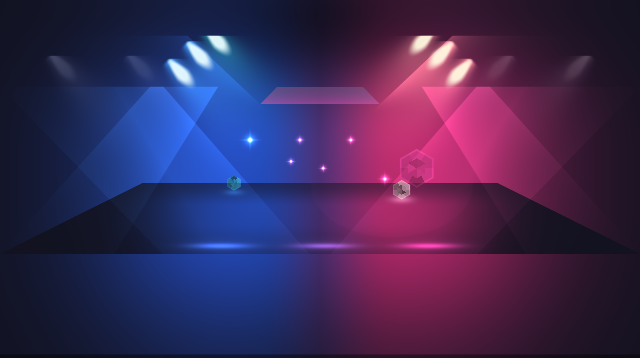
A Shadertoy shader for this background:

```glsl
// Empty show stage lit by blue and magenta spotlights, with crystals and sparkles.

// x is centred, y runs 0..1 upward, both in canvas heights
const float ASPECT = 1.786;
const float FLOOR_BACK = 0.488, FLOOR_FRONT = 0.291;
const float BACK_HALF = 0.497, FRONT_HALF = 0.893;
const float BEAM_TOP = 0.758, PANEL_BOTTOM = 0.709;
const float SECTOR = 1.0471976;
const vec2 LAMP_DIR = vec2(-0.68, -0.733);
const vec3 NIGHT = vec3(0.07, 0.07, 0.125);
const vec3 BLUE = vec3(0.14, 0.29, 0.74);
const vec3 MAGENTA = vec3(0.72, 0.16, 0.42);
const vec3 BLUE_BEAM = vec3(0.22, 0.53, 0.95);
const vec3 PINK_BEAM = vec3(0.95, 0.30, 0.58);
const vec3 COOL_LAMP = vec3(0.25, 0.72, 0.95);
const vec3 WARM_LAMP = vec3(1.0, 0.70, 0.58);

float soft; // edge smoothing width

float below(float edge, float v) { return 1.0 - smoothstep(edge - soft, edge + soft, v); }

float band(float t) { return below(0.0, -t) * below(1.0, t); }

float hash(vec2 p) {
    vec3 q = fract(p.xyx * 0.1031);
    q += dot(q, q.yzx + 33.33);
    return fract((q.x + q.y) * q.z);
}

float blob(vec2 p, vec2 size) { p /= size; return exp(-dot(p, p)); }

// Slanted band: outer and inner x at the top, then at the floor front
float beam(vec2 m, vec4 span) {
    float t = (BEAM_TOP - m.y) / (BEAM_TOP - FLOOR_FRONT);
    vec2 side = mix(span.xy, span.zw, t);
    float inside = below(side.x, m.x) * below(-side.y, -m.x) * band(t);
    float rim = exp(-abs(side.x - m.x) * 14.0) + exp(-abs(m.x - side.y) * 14.0);
    return inside * (0.45 + 0.5 * rim) * (1.0 - 0.65 * t);
}

// Lamp with tip xy, cut height z and power w; returns core and haze
vec2 lamp(vec2 m, vec4 l) {
    vec2 q = m - l.xy;
    float t = max(dot(q, LAMP_DIR), 0.0);
    float s = dot(q, vec2(-LAMP_DIR.y, LAMP_DIR.x));
    float haze = blob(vec2(s, 0.0), vec2(0.014 + 0.24 * t)) * exp(-t / 0.10);
    float drop = length(vec2((t - 0.05) / 0.058, s / (0.009 + 0.22 * min(t, 0.065))));
    float core = 1.0 - smoothstep(0.45, 1.15, drop);
    return below(l.z, m.y) * smoothstep(0.0, 0.012, t) * l.w * vec2(core, haze);
}

// Hexagonal crystal with hashed facet shades
void addCrystal(inout vec3 col, vec2 p, float radius, float seed, vec3 tint, float opacity) {
    float angle = atan(p.x, p.y) / SECTOR + 6.0;
    float d = length(p) * cos((fract(angle) - 0.5) * SECTOR) / (radius * 0.866);
    float ring = step(0.52, d);
    float facet = hash(vec2(mod(floor(angle + 0.5 * ring), 6.0), ring) + seed);
    float shade = 0.3 + 0.6 * facet + 0.25 * smoothstep(0.86, 0.97, d);
    col = mix(col, tint * shade, below(radius, d * radius) * opacity);
}

void mainImage(out vec4 fragColor, in vec2 fragCoord) {
    vec2 uv = fragCoord / iResolution.xy;
    vec2 p = vec2((uv.x - 0.5) * ASPECT, uv.y);
    vec2 m = vec2(abs(p.x), p.y);
    soft = 0.8 / iResolution.y;
    float warm = smoothstep(-0.17, 0.20, p.x);

    // Backdrop glow
    float rise = mix(1.0, 0.24, smoothstep(0.58, 1.0, p.y));
    rise *= mix(0.30, 1.0, smoothstep(-0.08, 0.42, p.y));
    float spread = blob(vec2(m.x - 0.24, 0.0), vec2(0.39));
    vec3 col = mix(NIGHT, mix(BLUE, MAGENTA, warm), spread * rise);
    col *= 1.0 - 0.35 * blob(p - vec2(0.0, 0.93), vec2(0.2, 0.14));

    // Floor, darker toward its back edge and its sides
    float depth = (FLOOR_BACK - p.y) / (FLOOR_BACK - FLOOR_FRONT);
    float onFloor = band(depth) * below(mix(BACK_HALF, FRONT_HALF, depth), m.x);
    float sheen = 0.86 * exp(-pow(m.x / 0.48, 4.0)) * mix(0.5, 1.0, smoothstep(0.0, 0.35, depth));
    sheen *= 1.0 - 0.3 * smoothstep(0.55, 1.0, depth);
    col = mix(col, mix(NIGHT, col, sheen), onFloor);
    float pool = length((p - vec2(0.20, 0.48)) / vec2(0.23, 0.145));
    col += onFloor * 0.035 * (1.0 - smoothstep(0.96, 1.0, pool)) * MAGENTA;

    // Crossing light beams
    float rays = beam(m, vec4(0.893, 0.574, 0.440, 0.284))
               + beam(m, vec4(0.474, 0.284, 0.893, 0.574))
               + beam(m, vec4(0.574, 0.437, 0.284, 0.030));
    rays *= (1.0 - smoothstep(0.25, 0.95, m.x)) * mix(0.24, 0.13, onFloor);
    col += rays * mix(BLUE_BEAM, PINK_BEAM, warm);

    // Hanging panel and slanted ceiling edge
    float drop = (BEAM_TOP - p.y) / (BEAM_TOP - PANEL_BOTTOM);
    float panel = band(drop) * below(mix(0.119, 0.167, drop), m.x);
    col = mix(col, mix(vec3(0.43, 0.29, 0.49), vec3(0.70, 0.28, 0.62), drop * drop), panel * 0.72);
    float slant = m.x - 0.167 - (p.y - PANEL_BOTTOM) * 1.06;
    float ceiling = below(0.0, -slant) * exp(-max(slant, 0.0) / 0.07)
                  * below(0.90, p.y) * smoothstep(0.68, 0.78, p.y);
    col += ceiling * mix(vec3(0.03, 0.08, 0.16), vec3(0.30, 0.16, 0.16), warm);

    // Mirrored spotlights, the last two dim
    vec4 lamps[5] = vec4[5](vec4(0.325, 0.928, 0.90, 1.0), vec4(0.374, 0.886, 0.885, 1.0),
        vec4(0.426, 0.837, 0.836, 1.0), vec4(0.755, 0.853, 0.844, 0.32),
        vec4(0.538, 0.853, 0.844, 0.24));
    for (int i = 0; i < 5; i++) {
        vec2 light = lamp(m, lamps[i]);
        vec3 cool = i == 0 ? vec3(0.10, 0.85, 0.65) : COOL_LAMP;
        vec3 tint = mix(cool, WARM_LAMP, warm);
        if (i > 2) { tint = mix(tint, vec3(0.75, 0.62, 0.80), 0.8); light.x *= 0.25; }
        col += light.y * tint * 0.75;
        col = mix(col, mix(vec3(0.93, 1.0, 1.0), vec3(1.0, 0.98, 0.88), warm), light.x * 0.92);
    }

    // Streaks along the floor front
    for (float k = 0.0; k < 3.0; k++) {
        vec2 q = p - vec2(-0.277 + 0.291 * k, 0.313);
        float streak = 0.55 * blob(q, vec2(0.075, 0.007)) + 0.12 * blob(q, vec2(0.11, 0.02));
        col += mix(vec3(0.30, 0.48, 1.0), vec3(0.95, 0.25, 0.70), k * 0.5) * streak * onFloor;
    }

    // Crystals, two with floor reflections
    col += 0.22 * blob(p - vec2(-0.24, 0.463), vec2(0.025, 0.008)) * COOL_LAMP;
    col += 0.28 * blob(p - vec2(0.228, 0.443), vec2(0.03, 0.010));
    addCrystal(col, p - vec2(0.270, 0.530), 0.054, 3.0, vec3(1.0, 0.30, 0.68), 0.55);
    addCrystal(col, p - vec2(-0.240, 0.489), 0.021, 7.0, vec3(0.25, 0.75, 0.88), 0.75);
    addCrystal(col, p - vec2(0.228, 0.470), 0.027, 11.0, vec3(0.95, 0.78, 0.82), 0.75);

    // Sparkles: place and size
    vec3 sparkles[6] = vec3[6](vec3(-0.195, 0.609, 1.6), vec3(-0.056, 0.609, 0.9),
        vec3(0.086, 0.609, 0.9), vec3(-0.081, 0.549, 0.8), vec3(0.009, 0.530, 0.8),
        vec3(0.181, 0.500, 1.1));
    for (int i = 0; i < 6; i++) {
        vec2 q = (p - sparkles[i].xy) / sparkles[i].z;
        vec3 tint = mix(BLUE_BEAM, vec3(1.0, 0.35, 0.80), smoothstep(-0.19, -0.03, p.x));
        float flare = blob(q, vec2(0.012, 0.0016)) + blob(q, vec2(0.0016, 0.012));
        col += tint * (0.55 * blob(q, vec2(0.009)) + 0.4 * flare) + blob(q, vec2(0.0035));
    }

    // Dark lip at the bottom
    col *= 1.0 - 0.4 * below(0.010, p.y);
    fragColor = vec4(clamp(col, 0.0, 1.0), 1.0);
}
```
